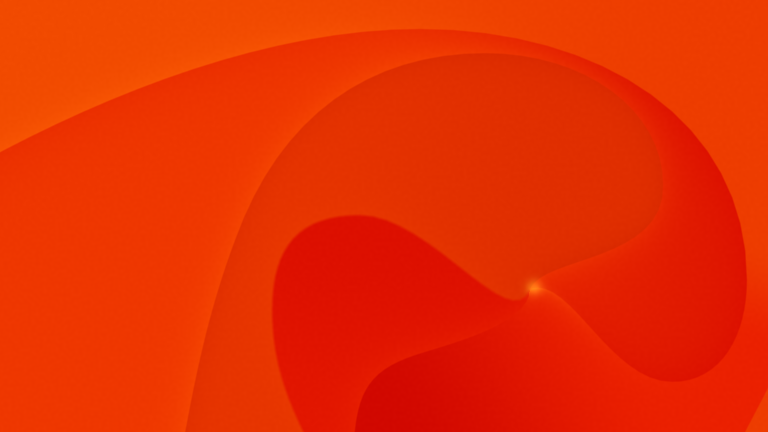
This background is drawn by a WebGL 2 fragment shader. Its source:

```glsl
#version 300 es
precision highp float;
// Glowing red-orange pinwheel of overlapping curved blades around an off-centre hub.

#define HUB vec2(1.227, 0.331)   // pinwheel centre, in canvas heights
#define STEPS 16                 // straight pieces per curve
#define EDGE_SOFT 0.0025         // softness of blade edges
#define HALO_WIDTH 0.035         // reach of the light along edges
#define SPARK_RADIUS 0.018       // bright spot at the hub
#define GRAIN_SCALE 110.0
#define GRAIN_AMOUNT 0.008

uniform vec2 u_resolution;
out vec4 fragColor;

// Outline accumulator: x = squared distance, y = side (+1 inside, -1 outside)
void crossEdge(vec2 p, vec2 a, vec2 b, inout vec2 outline) {
  if ((a.y > p.y) != (b.y > p.y) &&
      p.x < a.x + (p.y - a.y) * (b.x - a.x) / (b.y - a.y)) outline.y = -outline.y;
}

// Adds a cubic Bezier running from 'start', then moves 'start' to its end
void curve(vec2 p, inout vec2 start, vec2 c1, vec2 c2, vec2 end, inout vec2 outline) {
  vec2 a = start;
  for (int i = 1; i <= STEPS; i++) {
    float t = float(i) / float(STEPS), s = 1.0 - t;
    vec2 b = s*s*s*start + 3.0*s*s*t*c1 + 3.0*s*t*t*c2 + t*t*t*end;
    vec2 e = b - a, w = p - a;
    vec2 offset = w - e * clamp(dot(w, e) / dot(e, e), 0.0, 1.0);
    outline.x = min(outline.x, dot(offset, offset));
    crossEdge(p, a, b, outline);
    a = b;
  }
  start = end;
}

// Closes a blade below the canvas and returns its signed distance
float closeBlade(vec2 p, vec2 end, vec2 corner, vec2 outline) {
  vec2 below = vec2(end.x, corner.y);
  crossEdge(p, end, below, outline);
  crossEdge(p, corner, vec2(0.0), outline);
  return outline.y * sqrt(outline.x);
}

float outerBlade(vec2 p) {
  vec2 o = vec2(9.0, -1.0), at = vec2(0.0);
  curve(p, at, vec2(0.093, 0.032), vec2(0.185, -0.215), vec2(0.329, -0.215), o);
  curve(p, at, vec2(0.444, -0.215), vec2(0.502, -0.106), vec2(0.502, 0.021), o);
  curve(p, at, vec2(0.502, 0.391), vec2(0.162, 0.602), vec2(-0.255, 0.602), o);
  curve(p, at, vec2(-0.602, 0.602), vec2(-0.972, 0.456), vec2(-1.273, 0.292), o);
  return closeBlade(p, at, vec2(-0.069, -0.396), o);
}

float upperBlade(vec2 p) {
  vec2 o = vec2(9.0, -1.0), at = vec2(0.0);
  curve(p, at, vec2(0.030, 0.076), vec2(0.313, 0.063), vec2(0.308, 0.241), o);
  curve(p, at, vec2(0.308, 0.414), vec2(0.127, 0.546), vec2(-0.104, 0.546), o);
  curve(p, at, vec2(-0.370, 0.546), vec2(-0.579, 0.403), vec2(-0.683, 0.113), o);
  curve(p, at, vec2(-0.745, -0.053), vec2(-0.775, -0.199), vec2(-0.810, -0.396), o);
  return closeBlade(p, at, vec2(-0.069, -0.396), o);
}

float leftBlade(vec2 p) {
  vec2 o = vec2(9.0, -1.0), at = vec2(0.0);
  curve(p, at, vec2(-0.046, -0.113), vec2(-0.231, 0.171), vec2(-0.394, 0.171), o);
  curve(p, at, vec2(-0.532, 0.171), vec2(-0.597, 0.102), vec2(-0.597, -0.049), o);
  curve(p, at, vec2(-0.597, -0.164), vec2(-0.567, -0.257), vec2(-0.491, -0.396), o);
  return closeBlade(p, at, vec2(-0.069, -0.396), o);
}

float lowerBlade(vec2 p) {
  vec2 o = vec2(9.0, -1.0), at = vec2(0.0);
  curve(p, at, vec2(0.0, -0.083), vec2(-0.197, -0.130), vec2(-0.266, -0.153), o);
  curve(p, at, vec2(-0.382, -0.192), vec2(-0.405, -0.245), vec2(-0.410, -0.396), o);
  return closeBlade(p, at, vec2(0.162, -0.396), o);
}

float halo(float d, float width) { return exp(-abs(d) / width); }

// Gradient noise
vec2 gradientAt(vec2 cell) {
  float angle = 6.2832 * fract(sin(dot(cell, vec2(127.1, 311.7))) * 43758.5);
  return vec2(cos(angle), sin(angle));
}
float gradientNoise(vec2 p) {
  vec2 i = floor(p), f = fract(p), u = f * f * (3.0 - 2.0 * f), x = vec2(1, 0), y = vec2(0, 1);
  return mix(mix(dot(gradientAt(i), f), dot(gradientAt(i + x), f - x), u.x),
             mix(dot(gradientAt(i + y), f - y), dot(gradientAt(i + 1.0), f - 1.0), u.x), u.y);
}

void main() {
  vec2 q = gl_FragCoord.xy / u_resolution.y - HUB;
  float soft = max(EDGE_SOFT, 0.75 / u_resolution.y), r = length(q);
  float outer = outerBlade(q), upper = upperBlade(q), left = leftBlade(q), lower = lowerBlade(q);

  // Surrounding orange and the red floor under the hub
  vec3 sky = mix(vec3(0.945, 0.29, 0.0), vec3(0.93, 0.235, 0.0), smoothstep(-0.9, 0.5, q.x));
  sky += vec3(0.025, 0.04, 0.01) * halo(outer, HALO_WIDTH) * (1.0 - smoothstep(-0.6, 0.2, q.x));
  vec3 ground = mix(vec3(0.82, 0.03, 0.0), vec3(0.92, 0.125, 0.0), smoothstep(-0.5, 0.2, q.x + 0.5 * q.y));
  ground += vec3(0.04, 0.12, 0.01) * halo(outer, HALO_WIDTH) * exp(-r / 0.16);
  float corner = dot(q - vec2(0.551, -0.229), vec2(0.887, -0.463));
  float skyShare = max(smoothstep(0.05, 0.3, q.y + 0.35 * max(q.x, 0.0)), smoothstep(-soft, soft, corner));
  vec3 base = mix(ground, sky, skyShare);

  // Blade colours: shaded inside their own rim, lit beside the next one
  vec3 outerCol = mix(vec3(0.935, 0.215, 0.0), vec3(0.88, 0.10, 0.0), smoothstep(-0.4, 0.45, q.x));
  outerCol += vec3(0.025, 0.05, 0.004) * halo(upper, HALO_WIDTH) - vec3(0.015, 0.035, 0.0) * halo(outer, 0.06);
  vec3 upperCol = mix(vec3(0.905, 0.205, 0.0), vec3(0.88, 0.182, 0.0), smoothstep(-0.7, 0.1, q.x));
  upperCol += vec3(0.01, 0.015, 0.0) * halo(left, HALO_WIDTH) - vec3(0.025, 0.02, 0.0) * halo(upper, 0.03);
  vec3 leftCol = mix(vec3(0.885, 0.085, 0.0), vec3(0.865, 0.06, 0.0), smoothstep(-0.3, 0.15, q.y));
  leftCol += vec3(0.02, 0.03, 0.0) * halo(lower, HALO_WIDTH);

  // Stack the blades
  vec3 col = mix(base, outerCol, smoothstep(-soft, soft, outer));
  col = mix(col, upperCol, smoothstep(-soft, soft, upper));
  col = mix(col, leftCol, smoothstep(-2.0 * soft, 2.0 * soft, left));
  col = mix(col, base, smoothstep(-soft, soft, lower));

  // Hub spark and fine grain
  float spark = length(q - vec2(0.01, 0.004)) / SPARK_RADIUS;
  col += vec3(0.08, 0.24, 0.07) * exp(-spark * spark);
  col += vec3(0.04, 0.10, 0.02) * halo(outer, 0.008) * exp(-r / 0.06);
  col += GRAIN_AMOUNT * gradientNoise(q * GRAIN_SCALE);
  fragColor = vec4(clamp(col, 0.0, 1.0), 1.0);
}
```
